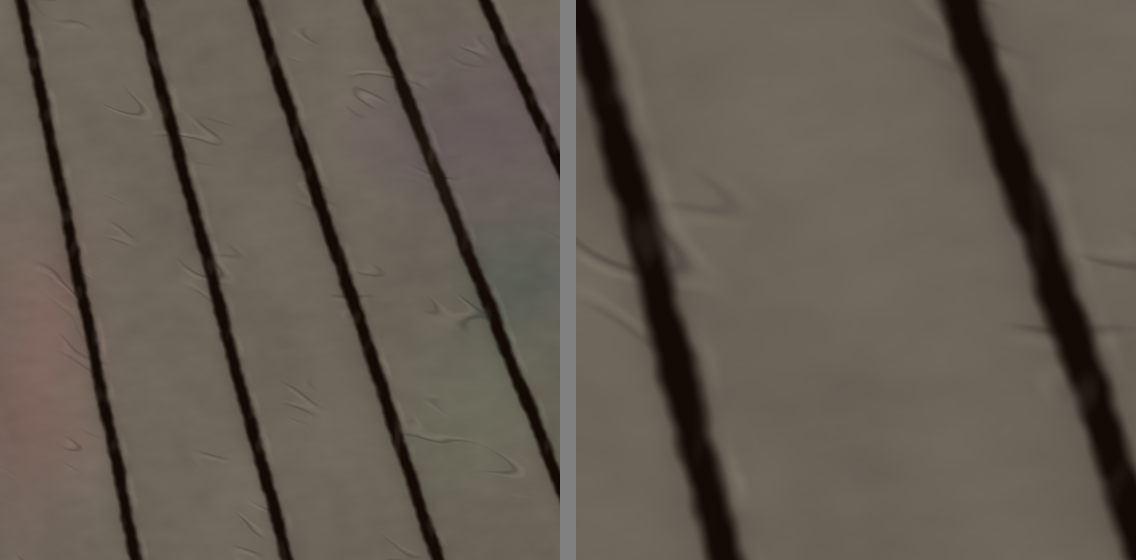
Left: the whole. Right: its middle third, enlarged.
A WebGL 2 fragment shader for this texture:

```glsl
#version 300 es
precision highp float;

uniform vec2 u_resolution;
out vec4 outColor;

#define FIRST_SEAM vec2(0.039, 0.2435)   // x of the first seam at top, bottom
#define BOARD_WIDTH vec2(0.2064, 0.2695) // board width at top, bottom
#define SEAM_HALF_WIDTH 0.0105
#define SEAM_SOFTNESS 0.0055
#define SEAM_WOBBLE 0.0032
#define MOTTLE 0.13
#define TINT 0.055
#define WRINKLE_DEPTH 0.16
#define BOARD_COLOR vec3(0.425, 0.392, 0.350)
#define SEAM_COLOR vec3(0.075, 0.040, 0.020)
#define SEAM_DUST vec3(0.185, 0.150, 0.115)

vec2 hash2(vec2 cell) {
    vec3 q = fract(cell.xyx * vec3(0.1031, 0.1030, 0.0973));
    q += dot(q, q.yzx + 33.33);
    return fract((q.xx + q.yz) * q.zy);
}

float cornerSlope(vec2 cell, vec2 corner, vec2 f) {
    float angle = 6.2832 * hash2(cell + corner).x;
    return dot(vec2(cos(angle), sin(angle)), f - corner);
}

// Gradient noise, about -0.7 to 0.7
float noise(vec2 p) {
    vec2 cell = floor(p), f = p - cell;
    vec2 w = f * f * f * (f * (f * 6.0 - 15.0) + 10.0);
    vec2 e = vec2(1.0, 0.0);
    return mix(mix(cornerSlope(cell, e.yy, f), cornerSlope(cell, e.xy, f), w.x),
               mix(cornerSlope(cell, e.yx, f), cornerSlope(cell, e.xx, f), w.x), w.y);
}

float fbm(vec2 p) {
    float sum = 0.0, amplitude = 0.6;
    for (int i = 0; i < 4; i++) {
        sum += amplitude * noise(p);
        p = mat2(1.6, 1.2, -1.2, 1.6) * p + 7.3;
        amplitude *= 0.5;
    }
    return sum;
}

float blob(vec2 p, vec2 center, vec2 size) {
    vec2 q = (p - center) / size;
    return exp(-dot(q, q));
}

// Soft stains: rosy on the left, violet and green on the right
vec3 stainTint(vec2 p) {
    vec2 q = p + 0.08 * vec2(noise(p * 6.0), noise(p * 6.0 + 19.0));
    vec3 tint = vec3(0.9, -0.15, 0.0) * blob(q, vec2(0.06, 0.33), vec2(0.11, 0.25));
    tint += vec3(-0.35, -0.65, 0.1) * blob(q, vec2(0.87, 0.77), vec2(0.20, 0.13));
    tint += vec3(-1.2, -0.45, -0.35) * blob(q, vec2(0.95, 0.48), vec2(0.13, 0.14));
    tint += vec3(-0.35, 0.1, -0.2) * blob(q, vec2(0.84, 0.24), vec2(0.16, 0.16));
    return tint;
}

// Sparse slanted creases, each dark with a pale lip
float wrinkles(vec2 p) {
    vec2 q = mat2(0.92, 0.39, -0.39, 0.92) * p * vec2(1.0, 1.0);
    float along = dot(p, vec2(0.90, -0.44)), across = dot(p, vec2(0.44, 0.90));
    float ridge = noise(vec2(along * 8.0, across * 24.0) + 3.0);
    float crease = smoothstep(0.07, 0.0, abs(ridge)) - 0.6 * smoothstep(0.08, 0.0, abs(ridge - 0.12));
    return crease * smoothstep(0.16, 0.50, noise(q * 9.0 + 41.0));
}

vec3 boardSurface(vec2 p, float id) {
    float slant = 0.25 * p.y;
    float broad = fbm(vec2(p.x + slant, p.y) * vec2(6.0, 4.0) + id * 5.7);
    float fine = fbm(vec2(p.x + p.y * 0.5, p.y - p.x * 0.2) * vec2(16.0, 32.0));
    float tone = 1.0 + MOTTLE * broad + 0.5 * MOTTLE * fine;
    tone += 0.03 * (hash2(vec2(id, 4.0)).x - 0.5);
    tone -= WRINKLE_DEPTH * wrinkles(p);
    return BOARD_COLOR * tone + TINT * stainTint(p);
}

void main() {
    vec2 p = gl_FragCoord.xy / u_resolution;
    float down = 1.0 - p.y;
    float pixel = 1.0 / min(u_resolution.x, u_resolution.y);

    // Boards fan out towards the bottom
    float width = mix(BOARD_WIDTH.x, BOARD_WIDTH.y, down);
    float board = (p.x - mix(FIRST_SEAM.x, FIRST_SEAM.y, down)) / width;
    float seam = floor(board + 0.5);
    float side = (board - seam) * width;

    // Ragged seam, each with its own wander and width
    float wander = noise(vec2(p.y * 9.0, seam * 7.1 + 0.4));
    float ragged = noise(vec2(p.y * 34.0, seam * 3.7 + 0.2));
    side += SEAM_WOBBLE * (wander + 0.5 * ragged);
    float halfWidth = SEAM_HALF_WIDTH * (0.9 + 0.08 * min(seam, 2.0));
    halfWidth *= 1.0 + 0.25 * noise(vec2(p.y * 17.0, seam * 5.3 + 0.6));
    halfWidth += 0.0025 * noise(p * 60.0);

    vec3 color = boardSurface(p, floor(board));

    // Shaded border and worn, pale right lip
    float gap = abs(side) - halfWidth;
    color *= 1.0 - 0.14 * exp(-max(gap, 0.0) / 0.009);
    float lip = exp(-pow((side - halfWidth - 0.010) / 0.0045, 2.0));
    color *= 1.0 + 0.13 * lip * smoothstep(-0.25, 0.45, noise(vec2(p.y * 22.0, seam * 9.0 + 0.3)));

    // Dark groove with patches of dust
    float soft = max(SEAM_SOFTNESS, pixel);
    float groove = 1.0 - smoothstep(-soft, soft, gap);
    float dust = 0.55 * smoothstep(0.1, 0.5, noise(p * vec2(50.0, 22.0) + seam));
    dust += 0.4 * blob(p, vec2(0.78, 0.70), vec2(0.09, 0.18));
    color = mix(color, mix(SEAM_COLOR, SEAM_DUST, min(dust, 1.0)), groove);

    outColor = vec4(color, 1.0);
}
```
